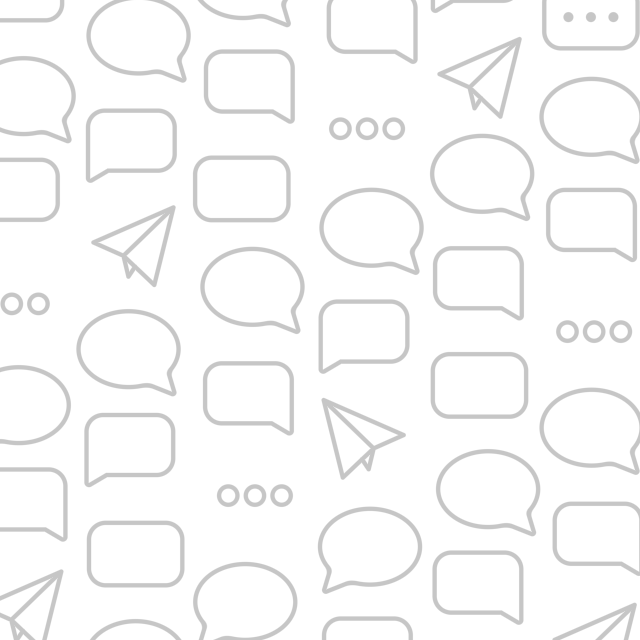
A Shadertoy shader for this pattern:

```glsl
// Scattered chat icons in grey outline on white: speech bubbles, paper planes
// and rows of rings. Each cell of a staggered, jittered grid holds one icon,
// built from distance functions; the canvas is 7.68 units high.

float hash(vec2 p) {
    return fract(sin(dot(p, vec2(127.1, 311.7))) * 43758.5453);
}

float segment(vec2 p, vec2 a, vec2 b) {
    vec2 pa = p - a, ba = b - a;
    return length(pa - ba * clamp(dot(pa, ba) / dot(ba, ba), 0.0, 1.0));
}

float cross2(vec2 a, vec2 b) { return a.x * b.y - a.y * b.x; }

// Signed distance to a triangle of either winding
float triangle(vec2 p, vec2 a, vec2 b, vec2 c) {
    float d = min(segment(p, a, b), min(segment(p, b, c), segment(p, c, a)));
    float turn = sign(cross2(b - a, c - a));
    float side = min(cross2(b - a, p - a) * turn,
                 min(cross2(c - b, p - b) * turn, cross2(a - c, p - c) * turn));
    return side > 0.0 ? -d : d;
}

float roundBox(vec2 p, vec2 halfSize, float radius) {
    vec2 q = abs(p) - halfSize + radius;
    return length(max(q, 0.0)) + min(max(q.x, q.y), 0.0) - radius;
}

float ellipse(vec2 p, vec2 radii) {
    float k = length(p / radii);
    return k * (k - 1.0) / max(length(p / (radii * radii)), 0.001);
}

float smoothMin(float a, float b, float k) {
    float h = max(k - abs(a - b), 0.0) / k;
    return min(a, b) - h * h * k * 0.25;
}

// Distances to the centre line of each icon
float boxBubble(vec2 p) {
    p.y -= 0.07;
    float tail = triangle(p, vec2(-0.49, 0.0), vec2(-0.49, -0.45), vec2(-0.1, -0.22)) - 0.03;
    return abs(min(roundBox(p, vec2(0.52, 0.36), 0.2), tail));
}

float ovalBubble(vec2 p) {
    p.y -= 0.05;
    float tail = triangle(p, vec2(0.53, -0.52), vec2(0.41, -0.12), vec2(0.0, -0.31)) - 0.02;
    return abs(smoothMin(ellipse(p, vec2(0.6, 0.455)), tail, 0.05));
}

float paperPlane(vec2 p) {
    vec2 nose = vec2(0.48, 0.47), wing = vec2(-0.48, 0.05), notch = vec2(-0.12, -0.11);
    vec2 foot = vec2(0.25, -0.46), keel = vec2(-0.06, -0.36), fold = vec2(0.02, -0.24);
    float d = min(segment(p, nose, wing), segment(p, wing, notch));
    d = min(d, min(segment(p, notch, nose), segment(p, nose, foot)));
    d = min(d, min(segment(p, foot, notch), segment(p, notch, keel)));
    return min(d, segment(p, keel, fold));
}

// Distance to the middle of the nearest of three dots in a row
float threeDots(vec2 p, float spacing) {
    p.x -= spacing * clamp(round(p.x / spacing), -1.0, 1.0);
    return length(p);
}

float icon(vec2 p, float kind, float pick) {
    if (kind < 0.5) return paperPlane(p);
    if (abs(kind - 3.0) < 0.5) return abs(threeDots(p, 0.32) - 0.11);
    if (abs(kind - 6.0) < 0.5) {
        float frame = abs(roundBox(p, vec2(0.56, 0.375), 0.2));
        return pick < 0.5 ? frame : min(frame, threeDots(p, 0.27) - 0.034);
    }
    return mod(kind, 3.0) < 1.5 ? boxBubble(p) : ovalBubble(p);
}

void mainImage(out vec4 fragColor, in vec2 fragCoord) {
    float pixel = 7.68 / iResolution.y;
    vec2 p = fragCoord * pixel + vec2(0.45, 0.3);
    vec2 cell = vec2(1.38, 1.24);

    // Nearest icon among the neighbouring cells
    float d = 10.0;
    for (int i = -1; i <= 1; i++) {
        float column = floor(p.x / cell.x) + float(i);
        float shift = 0.45 * column;
        for (int j = -1; j <= 1; j++) {
            float row = floor(p.y / cell.y + shift) + float(j);
            vec2 id = vec2(column, row);
            vec2 jitter = vec2(hash(id + 3.7), hash(id + 9.2)) - 0.5;
            vec2 q = p - (id + 0.5 - vec2(0.0, shift)) * cell - jitter * vec2(0.2, 0.12);
            if (hash(id + 17.3) < 0.4) q.x = -q.x;
            // Steps of 2 and 4 in nine slots keep equal icons apart
            float kind = mod(2.0 * column + 4.0 * row, 9.0);
            d = min(d, icon(q, kind, hash(id + 23.9)));
        }
    }

    float ink = 1.0 - smoothstep(-0.75 * pixel, 0.75 * pixel, d - 0.026);
    fragColor = vec4(mix(vec3(1.0), vec3(0.775), ink), 1.0);
}
```
